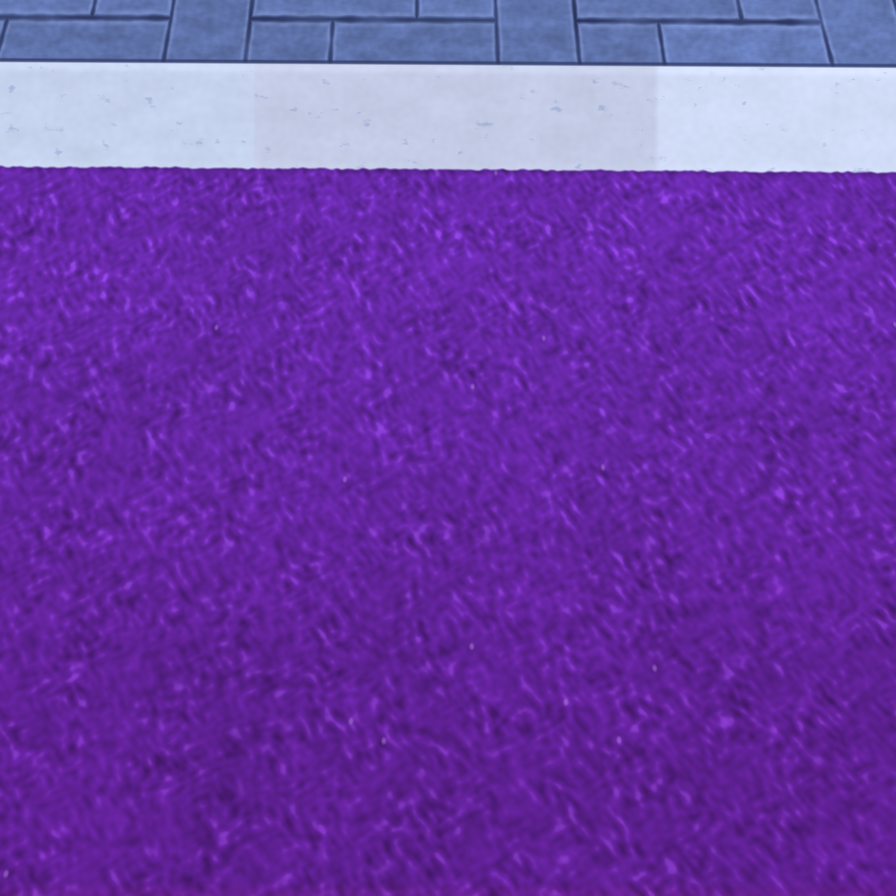
Write a three.js fragment shader that draws this texture.

```glsl
// Purple carpet below a pale stone kerb and a strip of blue brick paving.
varying vec2 vUv;

const vec3 CARPET_FAR = vec3(0.405, 0.165, 0.665);
const vec3 CARPET_NEAR = vec3(0.365, 0.125, 0.57);
const vec3 FIBRE_GLINT = vec3(0.70, 0.52, 0.86);
const vec3 FIBRE_LIFT = vec3(0.05, 0.06, 0.05);
const vec3 STONE = vec3(0.775, 0.825, 0.93);
const vec3 STONE_MID = vec3(0.765, 0.795, 0.90);
const vec3 STONE_BRIGHT = vec3(0.815, 0.86, 0.965);
const vec3 STAIN = vec3(0.56, 0.63, 0.80);
const vec3 BRICK = vec3(0.385, 0.465, 0.69);
const vec3 JOINT = vec3(0.18, 0.22, 0.38);
const float KERB_TOP = 0.932;
const float KERB_BOTTOM = 0.814;
const float TILT = 0.0065;         // fall of the edges from left to right
const float BRICK_PERIOD = 0.3737;
const float BRICK_START = 0.1823;
const float ROW_JOINT = 0.981;
const float JOINT_HALF = 0.0019;
const float SOFT = 0.0018;
const float PERSPECTIVE = 0.65;
const float FIBRE_CONTRAST = 0.33;

float hash(vec2 p) {
  vec3 q = fract(vec3(p.xyx) * vec3(0.1031, 0.1030, 0.0973));
  q += dot(q, q.yzx + 33.33);
  return fract((q.x + q.y) * q.z);
}

vec2 gradientAt(vec2 cell) {
  float angle = 6.2832 * hash(cell);
  return vec2(cos(angle), sin(angle));
}

float noise(vec2 p) {
  vec2 i = floor(p), f = fract(p);
  vec2 u = f * f * f * (f * (f * 6.0 - 15.0) + 10.0);
  vec2 e = vec2(1.0, 0.0);
  float a = dot(gradientAt(i), f);
  float b = dot(gradientAt(i + e.xy), f - e.xy);
  float c = dot(gradientAt(i + e.yx), f - e.yx);
  float d = dot(gradientAt(i + e.xx), f - e.xx);
  return mix(mix(a, b, u.x), mix(c, d, u.x), u.y);
}

float fbm(vec2 p) {
  float sum = 0.0, gain = 1.0;
  for (int i = 0; i < 4; i++) {
    sum += gain * noise(p);
    p = p * 2.03 + 17.3;
    gain *= 0.55;
  }
  return sum;
}

// Short strands stretched along one direction.
float strands(vec2 p, float angle) {
  float c = cos(angle), s = sin(angle);
  p = vec2(c * p.x + s * p.y, c * p.y - s * p.x);
  return noise(p * vec2(82.0, 165.0) + 70.0);
}

// Pale flecks scattered on a jittered grid.
float flecks(vec2 p, float cells, float share) {
  vec2 id = floor(p * cells) + 50.0;
  vec2 centre = 0.3 + 0.4 * vec2(hash(id + 7.1), hash(id + 19.7));
  float d = length((fract(p * cells) - centre) * vec2(1.0, 0.7));
  return step(1.0 - share, hash(id)) * (1.0 - smoothstep(0.04, 0.2, d));
}

vec3 carpet(vec2 uv) {
  float size = 1.0 + PERSPECTIVE * (1.0 - uv.y);
  vec2 p = vec2((uv.x - 0.5) / size, -log(size) / PERSPECTIVE) + 2.0;
  float turn = smoothstep(-0.2, 0.2, noise(p * 38.0));
  float pile = mix(strands(p, -0.9), strands(p + 3.0, 0.5), turn * 0.7);
  pile += 0.55 * strands(p * 0.85 + 5.0, -1.35) + 0.2 * noise(p * 210.0);
  float clumps = smoothstep(-0.5, 0.4, noise(p * 27.0 + 13.0));
  pile *= mix(0.65, 1.25, clumps);
  float patches = 0.07 * fbm(uv * 6.0 + 4.0) + 0.1 * noise(p * 48.0 + 9.0);
  vec3 col = mix(CARPET_NEAR, CARPET_FAR, smoothstep(0.05, 0.82, uv.y));
  col *= 1.0 + FIBRE_CONTRAST * pile + patches;
  col += FIBRE_LIFT * smoothstep(0.2, 0.7, pile);
  col = mix(col, FIBRE_GLINT, 0.5 * flecks(p, 75.0, 0.008));
  col.r += 0.03 * (1.0 - smoothstep(0.0, 0.02, uv.y));
  return col;
}

vec3 kerb(vec2 uv, float y) {
  float mid = smoothstep(0.281, 0.287, uv.x);
  float right = smoothstep(0.728, 0.738, uv.x);
  vec3 col = mix(mix(STONE, STONE_MID, mid), STONE_BRIGHT, right);
  col *= 1.0 + 0.03 * fbm(uv * vec2(16.0, 28.0)) + 0.02 * noise(uv * 110.0);
  float stain = smoothstep(0.42, 0.8, fbm(uv * vec2(38.0, 60.0) + 8.0));
  col = mix(col, STAIN, 0.5 * stain);
  col += 0.04 * smoothstep(KERB_TOP - 0.014, KERB_TOP - 0.006, y);
  return col + 0.02 * (1.0 - smoothstep(KERB_BOTTOM, KERB_BOTTOM + 0.012, y));
}

// Upright bricks alternate with two staggered rows of lying bricks.
vec3 paving(vec2 uv, float y) {
  float x = 0.48 + (uv.x - 0.48) * (1.0 + 0.6 * (y - KERB_TOP));
  float unit = (x - BRICK_START) / BRICK_PERIOD;
  float t = fract(unit);
  float upper = step(ROW_JOINT, y);
  float split = mix(0.498, 0.756, upper);
  float lying = step(0.244, t);
  float side = min(min(t, 1.0 - t), abs(t - 0.244));
  float d = min(side, abs(t - split)) * BRICK_PERIOD;
  d = min(d, mix(1.0, abs(y - ROW_JOINT) * 0.75, lying));
  d += 0.0012 * noise(uv * 55.0);
  float part = lying * (1.0 + step(split, t) + 2.0 * upper);
  float tone = hash(vec2(floor(unit) + 9.0, part + 3.0));
  vec3 col = BRICK * (0.94 + 0.12 * tone + 0.12 * fbm(uv * vec2(28.0, 60.0)));
  col *= 1.0 + 0.08 * noise(uv * 130.0);
  col += 0.06 * smoothstep(0.002, 0.004, d) * (1.0 - smoothstep(0.004, 0.008, d));
  float gap = 1.0 - smoothstep(JOINT_HALF - SOFT, JOINT_HALF + SOFT, d);
  return mix(col, JOINT, gap * (0.8 + 0.5 * noise(uv * 24.0)));
}

void main() {
  float y = vUv.y + TILT * vUv.x;
  float pileEdge = KERB_BOTTOM + 0.0022 * noise(vec2(vUv.x * 120.0, 3.5));
  vec3 col = mix(kerb(vUv, y), paving(vUv, y), smoothstep(KERB_TOP - SOFT, KERB_TOP + SOFT, y));
  col = mix(col, JOINT, 0.75 * (1.0 - smoothstep(0.0005, 0.0035, abs(y - KERB_TOP - 0.001))));
  vec3 pile = carpet(vUv) * (1.0 - 0.15 * smoothstep(pileEdge - 0.008, pileEdge, y));
  col = mix(pile, col, smoothstep(pileEdge - SOFT, pileEdge + SOFT, y));
  gl_FragColor = vec4(clamp(col, 0.0, 1.0), 1.0);
}
```
